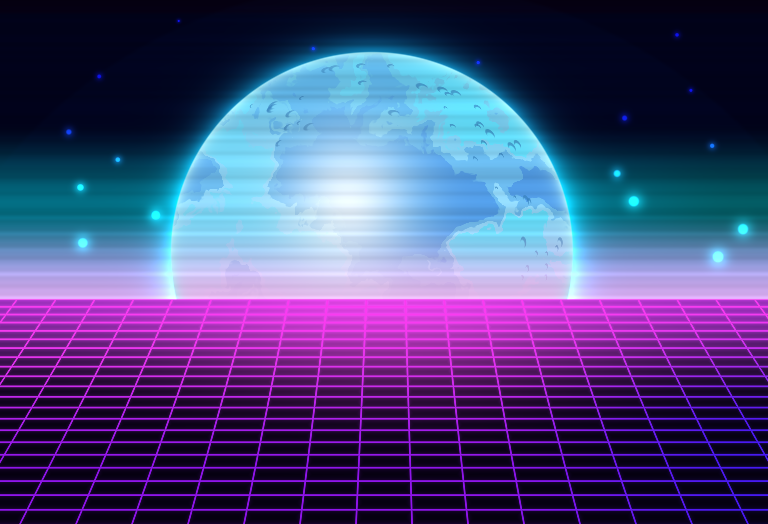
Reproduce this background procedurally as a Shadertoy shader.

```glsl
// Retro neon landscape: a glowing moon sets behind a perspective grid under a starry sky.

#define HORIZON 0.429
#define MOON_CENTER vec2(-0.023, 0.517)
#define MOON_RADIUS 0.3836
#define GLOW_CENTER vec2(-0.069, 0.612)
#define VANISHING vec2(0.0115, 1.397)
#define COLUMN_GAP 0.0765
#define ROW_COUNT 66.0
#define LINE_HALF 0.0017
#define STAR_COUNT 18
#define CRATER_COUNT 44

float hash(vec2 p) {
    vec3 q = fract(vec3(p.xyx) * 0.1031);
    q += dot(q, q.yzx + 33.33);
    return fract((q.x + q.y) * q.z);
}

float noise(vec2 p) {
    vec2 i = floor(p), f = fract(p);
    f = f * f * (3.0 - 2.0 * f);
    return mix(mix(hash(i), hash(i + vec2(1, 0)), f.x),
               mix(hash(i + vec2(0, 1)), hash(i + vec2(1, 1)), f.x), f.y);
}

float fbm(vec2 p) {
    float sum = 0.0, amp = 0.5;
    for (int i = 0; i < 5; i++) {
        sum += amp * noise(p);
        p = mat2(1.6, 1.2, -1.2, 1.6) * p + 7.3;
        amp *= 0.5;
    }
    return sum;
}

float below(float lo, float hi, float x) { return 1.0 - smoothstep(lo, hi, x); }

vec3 sky(vec2 p) {
    vec3 teal = vec3(0.01, 0.42, 0.50) - vec3(0.0, 0.07, 0.12) * smoothstep(0.35, 0.7, p.x);
    vec3 col = mix(vec3(0.004, 0.008, 0.10), vec3(0.02, 0.0, 0.07), smoothstep(0.970, 0.980, p.y));
    col += vec3(0.0, 0.008, 0.02) * below(0.95, 0.96, length(p - vec2(0.01, 0.08)));
    col = mix(col, teal, below(0.60, 0.77, p.y));
    col = mix(col, vec3(0.58, 0.61, 0.87), below(0.475, 0.60, p.y));
    return mix(col, vec3(0.87, 0.69, 0.97), below(0.425, 0.51, p.y));
}

// Stars alternate sides, growing and turning cyan towards the horizon
vec3 stars(vec2 p, float aspect) {
    vec3 sum = vec3(0.0);
    for (int i = 0; i < STAR_COUNT; i++) {
        float k = float(i), low = k / float(STAR_COUNT - 1);
        float side = mod(k, 2.0) * 2.0 - 1.0;
        float spread = mix(mix(0.05, 0.30, low), 0.47, hash(vec2(k, 4.7)));
        vec2 pos = vec2(side * spread * aspect, mix(0.96, 0.51, low));
        float size = mix(0.0035, 0.014, low * low) * mix(0.7, 1.2, hash(vec2(k, 9.1)));
        float d = length(p - pos) / size;
        vec3 tint = mix(vec3(0.05, 0.06, 0.85), vec3(0.12, 0.85, 0.95), smoothstep(0.35, 0.75, low));
        sum += tint * (0.6 * below(0.5, 1.1, d) + 0.4 * exp(-d * d * 0.35));
    }
    return sum;
}

vec3 moon(vec2 p) {
    vec2 q = (p - MOON_CENTER) / MOON_RADIUS;
    float r = length(q);
    vec3 col = mix(vec3(0.56, 0.83, 0.96), vec3(0.38, 0.74, 0.88), smoothstep(0.62, 0.88, p.y));

    // Ragged seas in two tones, strongest on the right
    vec2 warp = vec2(fbm(q * 5.0 + 3.0), fbm(q * 5.0 + 19.0)) - 0.5;
    float land = fbm(q * 3.2 + warp * 1.2 + 11.0);
    float right = smoothstep(0.05, 0.5, q.x);
    col = mix(col, vec3(0.32, 0.64, 0.88), 0.6 * smoothstep(0.46, 0.475, land));
    col = mix(col, vec3(0.27, 0.55, 0.87), (0.3 + 0.4 * right) * smoothstep(0.55, 0.565, land));
    col = mix(col, vec3(0.36, 0.86, 0.97), (0.4 + 0.45 * right) * below(0.39, 0.405, land));

    // Craters flattened along the upper and right limb
    for (int i = 0; i < CRATER_COUNT; i++) {
        float k = float(i), angle = mix(-0.2, 2.3, hash(vec2(k, 2.3)));
        vec2 outward = vec2(cos(angle), sin(angle));
        vec2 d = q - outward * mix(0.68, 0.95, hash(vec2(k, 6.1)));
        d = vec2(dot(d, outward) * 1.9, dot(d, vec2(-outward.y, outward.x)));
        float size = mix(0.012, 0.032, hash(vec2(k, 8.9)));
        float bowl = below(0.8, 1.1, length(d) / size);
        float floorLit = below(0.6, 1.0, length(d + size * 0.4) / size);
        col = mix(col, vec3(0.20, 0.48, 0.70), 0.65 * bowl * (1.0 - floorLit));
    }

    // Pink haze, bright core and lit limb
    col = mix(col, vec3(0.95, 0.74, 0.96), 0.95 * below(0.42, 0.59, p.y));
    float g = length((p - GLOW_CENTER) * vec2(1.0, 0.9));
    col = mix(col, vec3(0.96, 0.98, 1.0), 0.9 * exp(-g * g * 75.0));
    return mix(col, vec3(0.72, 0.97, 1.0), 0.85 * exp((r - 1.0) * 38.0));
}

vec3 ground(vec2 p, float px) {
    float depth = VANISHING.y - p.y, t = 1.0 - p.y / HORIZON;
    float center = exp(-p.x * p.x * 4.5);
    float fade = t / mix(0.25, 0.34, center);
    vec3 col = mix(vec3(0.015, 0.0, 0.055), mix(vec3(0.53, 0.17, 0.67), vec3(0.82, 0.25, 0.84), center), exp(-fade * fade));

    // Distance to the nearest column and row, in canvas units
    float column = (p.x - VANISHING.x) / (depth * COLUMN_GAP) - 0.393;
    float row = ROW_COUNT * (1.0 / (VANISHING.y - HORIZON) - 1.0 / depth);
    float dx = abs(fract(column + 0.5) - 0.5) * COLUMN_GAP * depth;
    float dy = abs(fract(row + 0.5) - 0.5) * depth * depth / ROW_COUNT;
    float d = min(dx, dy);
    vec3 neon = mix(vec3(0.98, 0.23, 0.94), vec3(0.56, 0.08, 0.92), smoothstep(0.05, 0.8, t));
    neon = mix(neon, vec3(0.27, 0.10, 0.95), smoothstep(0.15, 0.75, p.x) * smoothstep(0.0, 0.7, t));
    col += neon * 0.22 * exp(-d / 0.004);
    return mix(col, neon, below(LINE_HALF - 0.5 * px, LINE_HALF + 0.5 * px, d));
}

void mainImage(out vec4 fragColor, in vec2 fragCoord) {
    float px = 1.0 / iResolution.y;
    vec2 p = (fragCoord - vec2(0.5 * iResolution.x, 0.0)) * px;
    float rim = length(p - MOON_CENTER) - MOON_RADIUS;
    vec3 col = sky(p) + stars(p, iResolution.x * px);
    col += vec3(0.05, 0.50, 0.60) * exp(-max(rim, 0.0) * 42.0);
    col = mix(col, moon(p), below(-px, px, rim));
    col *= 1.0 + 0.16 * (noise(vec2(3.0, p.y * 130.0)) - 0.5); // scanlines
    col = mix(ground(p, px), col, smoothstep(HORIZON - px, HORIZON + px, p.y));
    fragColor = vec4(clamp(col, 0.0, 1.0), 1.0);
}
```
